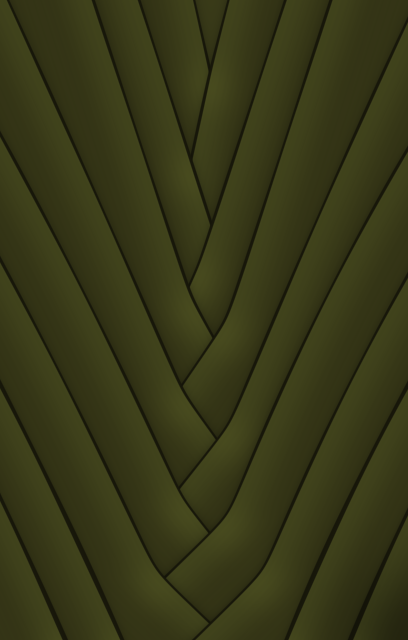
Reproduce this pattern procedurally as a Shadertoy shader.

```glsl
// Overlapping olive leaf stalks braided into a V, with dark seams and soft shading.

// Each stalk edge: knee x, knee y, slope above the knee, slope below it.
const vec4 leftEdges[8] = vec4[8](
    vec4(.328, .889, .224, .22), vec4(.298, .750, .323, .32),
    vec4(.298, .535, .328, .56), vec4(.286, .385, .431, .73),
    vec4(.284, .220, .446, .81), vec4(.242, .107, .452, 1.06),
    vec4(.191, .0, .441, .44), vec4(.102, .0, .436, .44));
const vec4 rightEdges[8] = vec4[8](
    vec4(.328, .889, .259, .215), vec4(.311, .587, .326, .46),
    vec4(.354, .499, .325, .69), vec4(.359, .336, .41, .8),
    vec4(.358, .194, .383, 1.04), vec4(.413, .107, .4, 1.03),
    vec4(.447, .0, .405, .4), vec4(.547, .0, .412, .41));

// Signed distance to a softly bent edge, positive on the outer side.
float edgeDistance(vec2 p, vec4 edge, float side, float bow) {
    float rise = p.y - edge.y;
    float bend = sqrt(rise * rise + .0004);
    float above = max(rise, 0.);
    float mean = .5 * (edge.z + edge.w);
    float turn = .5 * (edge.z - edge.w);
    float reach = mean * rise + turn * bend + bow * above * above;
    float slope = mean + turn * rise / bend + 2. * bow * above;
    return (side * (p.x - edge.x) - reach) / sqrt(1. + slope * slope);
}

// Stalk surface: light beside its own seam, darker toward the next one.
vec3 stalkColor(vec2 p, float d, vec2 knee) {
    vec3 light = vec3(.25, .26, .108);
    vec3 dark = vec3(.203, .205, .085);
    vec3 color = mix(light, dark, smoothstep(.004, .07, d));
    vec2 q = p - knee + vec2(0., .025);
    color += vec3(.03, .031, .012) * exp(-dot(q, q) / .0018);
    float fibre = sin(d * 620.) + .6 * sin(d * 1130. + p.y * 5.);
    return color * (1. + .006 * fibre);
}

void paintStalk(inout vec3 color, vec2 p, vec4 edge, float side, float layer) {
    float bow = (side > 0. ? .18 : .09) * pow(smoothstep(2., 4., layer), 2.);
    float d = edgeDistance(p, edge, side, bow);
    float pixel = 1. / iResolution.y;

    // Contact shadow on the layer underneath, then the stalk itself
    color *= 1. - .22 * exp(min(d, 0.) / .007);
    color = mix(color, stalkColor(p, d, edge.xy), smoothstep(-pixel, pixel, d));

    // Seam, thicker on the outermost stalks
    float seam = mix(.0019, .0031, step(5.5, layer));
    seam *= 1. + .2 * sin(p.y * 17. + layer * 2.);
    float ink = 1. - smoothstep(seam - .7 * pixel, seam + .9 * pixel, abs(d));
    color = mix(color, vec3(.085, .083, .035), ink * .95);
}

void mainImage(out vec4 fragColor, in vec2 fragCoord) {
    vec2 p = fragCoord / iResolution.xy * vec2(.637, 1.);
    vec3 color = vec3(.225, .23, .097);

    // Alternate the sides from back to front to weave the braid
    for (int i = 0; i < 8; i++) {
        paintStalk(color, p, leftEdges[i], -1., float(i));
        paintStalk(color, p, rightEdges[i], 1., float(i));
    }

    // Dim the lower right corner
    color *= 1. - .3 * exp(-dot(p - vec2(.637, 0.), p - vec2(.637, 0.)) / .012);
    fragColor = vec4(color, 1.);
}
```
